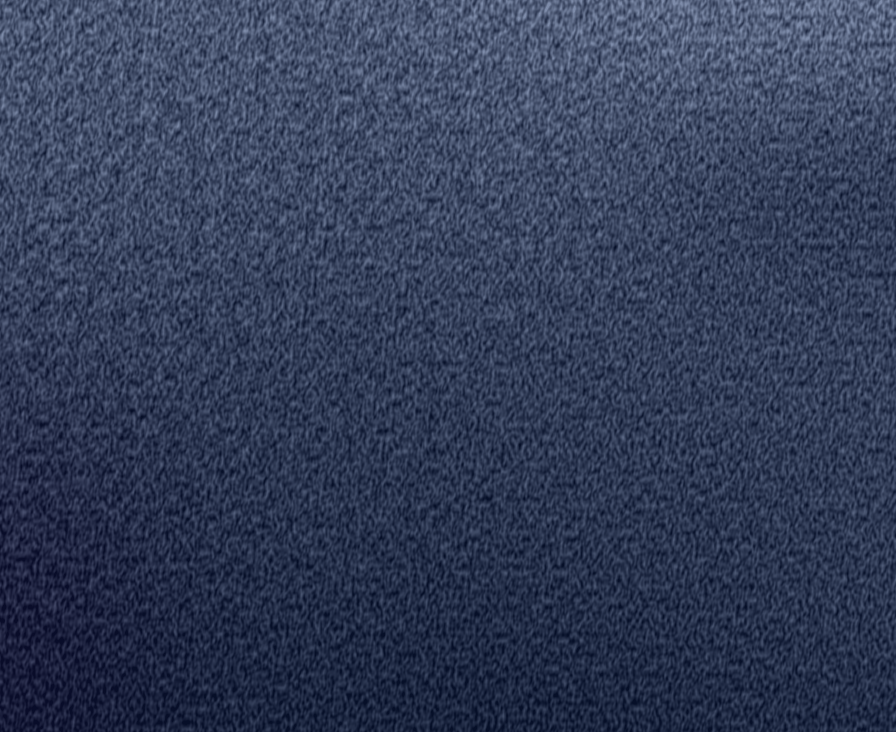
Reproduce this texture procedurally as a Shadertoy shader.

```glsl
// Dark blue woven cloth under soft light from the top right.
// Short upright threads and a faint diagonal twill are stretched gradient
// noise, laid over a broad light falloff that picks the shade of blue.

const vec3 SHADOW_BLUE = vec3(0.090, 0.130, 0.230);
const vec3 LIGHT_BLUE = vec3(0.360, 0.410, 0.520);
const vec3 PURPLE_TINT = vec3(0.012, -0.014, 0.002);

const vec2 THREAD_FREQ = vec2(215.0, 108.0); // cells per canvas height
const vec2 TWILL_FREQ = vec2(34.0, 88.0);    // along and across the twill
const float THREAD_LEAN = 0.10;
const float TWILL_ANGLE = 0.85;
const float WOBBLE = 0.0018;
const float THREAD_CONTRAST = 0.80;
const float TWILL_CONTRAST = 0.28;
const float FINE_CONTRAST = 0.30;
const float LIGHT_BOTTOM = 0.03;
const float LIGHT_RISE = 0.72;

float hash(vec2 p) {
    return fract(sin(dot(p, vec2(127.1, 311.7))) * 43758.5453);
}

// Dot product of a random unit gradient with the offset from its corner
float cornerSlope(vec2 cell, vec2 offset) {
    float angle = 6.28318 * hash(cell);
    return dot(vec2(cos(angle), sin(angle)), offset);
}

float gradientNoise(vec2 p) {
    vec2 i = floor(p);
    vec2 f = p - i;
    vec2 s = f * f * f * (f * (f * 6.0 - 15.0) + 10.0);
    vec2 e = vec2(1.0, 0.0);
    float low = mix(cornerSlope(i, f), cornerSlope(i + e.xy, f - e.xy), s.x);
    float high = mix(cornerSlope(i + e.yx, f - e.yx), cornerSlope(i + e.xx, f - e.xx), s.x);
    return mix(low, high, s.y);
}

vec2 rotate(vec2 p, float angle) {
    float c = cos(angle), s = sin(angle);
    return vec2(c * p.x + s * p.y, c * p.y - s * p.x);
}

// Soft round spot, 1 at its centre
float spot(vec2 p, vec2 centre, vec2 radius) {
    vec2 d = (p - centre) / radius;
    return exp(-dot(d, d));
}

// Broad light over the cloth; p spans 0..1 on both axes
float lighting(vec2 p) {
    float light = LIGHT_BOTTOM + LIGHT_RISE * p.y;
    light += 0.26 * spot(p, vec2(0.88, 1.04), vec2(0.38, 0.17));
    light -= 0.15 * spot(p, vec2(0.97, 0.73), vec2(0.22, 0.14));
    light -= 0.10 * spot(p, vec2(0.0, 0.18), vec2(0.20, 0.35));
    light += 0.11 * spot(p, vec2(1.0, 0.12), vec2(0.30, 0.35));
    return light + 0.05 * gradientNoise(p * 3.0 + 7.3);
}

// Signed relief of the weave; p is in canvas heights
float weave(vec2 p, float twillShare) {
    vec2 warp = vec2(gradientNoise(p * 60.0), gradientNoise(p * 60.0 + 41.7));
    vec2 q = p + WOBBLE * warp;
    q.x -= THREAD_LEAN * q.y;
    float threads = gradientNoise(q * THREAD_FREQ + 13.1);
    float fine = gradientNoise(q * THREAD_FREQ * vec2(1.2, 1.6) + 71.9);
    float twill = gradientNoise(rotate(p, TWILL_ANGLE) * TWILL_FREQ + 29.4);
    return THREAD_CONTRAST * threads + FINE_CONTRAST * fine
         + TWILL_CONTRAST * twillShare * twill;
}

void mainImage(out vec4 fragColor, in vec2 fragCoord) {
    vec2 uv = fragCoord / iResolution.xy;
    vec2 p = fragCoord / iResolution.y;

    // The twill shows most toward the upper left
    float twillShare = mix(0.7, 1.3, smoothstep(-0.6, 0.6, uv.y - uv.x));
    float light = lighting(uv);
    float relief = weave(p, twillShare) * (0.78 + 0.55 * light);

    float shade = clamp(light + relief, -0.25, 1.5);
    vec3 cloth = mix(SHADOW_BLUE, LIGHT_BLUE, shade);
    cloth += PURPLE_TINT * spot(uv, vec2(0.0, 0.12), vec2(0.18, 0.35));
    fragColor = vec4(clamp(cloth, 0.0, 1.0), 1.0);
}
```
